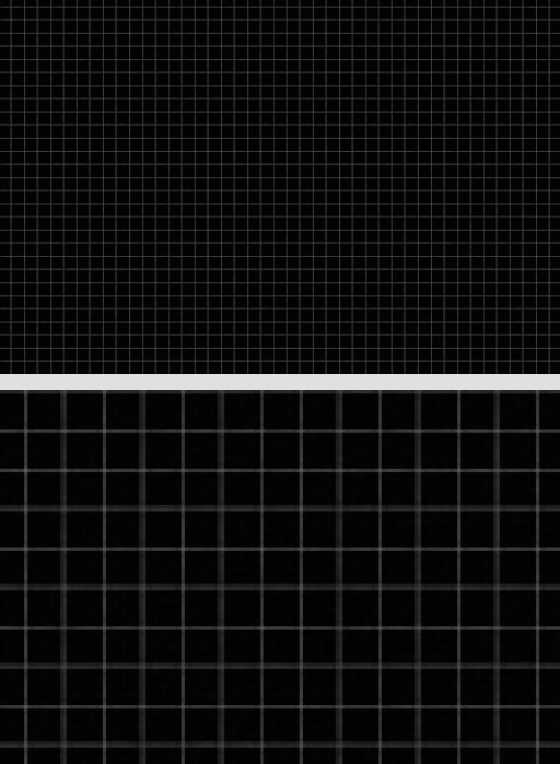
Top: the whole. Bottom: its middle third, enlarged.
Give the GLSL for this pattern, as a Shadertoy shader.

```glsl
// Fine grey square grid on near-black: thin lines in both directions, drawn
// by box-filtered strips. Crisp and soft lines alternate with a slow phase
// slip; gradient noise adds faint wear on the lines and mottling in the cells.

#define REPEATS 42.6667             // cells across the canvas width
#define ORIGIN vec2(0.875, 0.5417)  // first crossing from top left, in cells
#define LINE_WIDTH 0.08333          // strip width, in cells
#define SLIP 0.54545                // phase step from line to line
#define CRISP_LEVEL 0.21            // brightness of a crisp line
#define SOFT_LEVELS vec2(0.15, 0.10) // two strips of a soft line
#define GROUND 0.008
#define WEAR 0.30                   // brightness variation along lines
#define NOTCH 0.18                  // dimming beside the crossings
#define MOTTLE 0.022                // faint noise inside the cells

vec2 hashGradient(vec2 cell) {
    vec3 h = fract(cell.xyx * vec3(0.1031, 0.1030, 0.0973));
    h += dot(h, h.yzx + 33.33);
    float angle = 6.28319 * fract((h.x + h.y) * h.z);
    return vec2(cos(angle), sin(angle));
}

float gradientNoise(vec2 p) {
    vec2 i = floor(p), f = fract(p);
    vec2 u = f * f * f * (f * (f * 6.0 - 15.0) + 10.0);
    vec2 e = vec2(0.0, 1.0);
    float bottom = mix(dot(hashGradient(i), f),
                       dot(hashGradient(i + e.yx), f - e.yx), u.x);
    float top = mix(dot(hashGradient(i + e.xy), f - e.xy),
                    dot(hashGradient(i + e.yy), f - e.yy), u.x);
    return mix(bottom, top, u.y);
}

// Share of a pixel that a strip covers, at signed distance d from its centre
float stripCoverage(float d, float pixel) {
    float lo = max(d - 0.5 * pixel, -0.5 * LINE_WIDTH);
    float hi = min(d + 0.5 * pixel, 0.5 * LINE_WIDTH);
    return max(hi - lo, 0.0) / pixel;
}

// One family of parallel lines; "along" runs lengthwise, all in cells
float gridLines(float across, float along, float phase, float pixel) {
    float index = round(across);
    float d = across - index;
    float main = stripCoverage(d, pixel);
    float side = stripCoverage(d + LINE_WIDTH, pixel);

    bool crisp = fract((index + phase) * SLIP + 0.02) < 0.5;
    float level = crisp ? CRISP_LEVEL * main
                        : dot(SOFT_LEVELS, vec2(main, side));

    // Uneven brightness, and a small dip on each side of a crossing
    float wear = 1.0 + WEAR * gradientNoise(vec2(along * 1.7, index * 3.37 + phase * 41.0));
    float beside = abs(abs(along - round(along)) - 2.0 * LINE_WIDTH);
    float notch = 1.0 - NOTCH * (1.0 - smoothstep(0.0, LINE_WIDTH, beside));
    return level * wear * notch;
}

void mainImage(out vec4 fragColor, in vec2 fragCoord) {
    // Cell coordinates measured from the top left corner
    vec2 canvas = vec2(fragCoord.x, iResolution.y - fragCoord.y) / iResolution.x;
    vec2 p = canvas * REPEATS - ORIGIN;
    float pixel = REPEATS / iResolution.x;

    float vertical = gridLines(p.x, p.y, 1.0, pixel);
    float horizontal = gridLines(p.y, p.x, 0.0, pixel);

    // Crossings are brighter, but less than the full sum
    float lines = max(vertical, horizontal) + 0.5 * min(vertical, horizontal);

    // Barely visible mottling on the dark ground
    float mottle = MOTTLE * max(gradientNoise(p * 5.0 + 17.0), 0.0);

    fragColor = vec4(vec3(GROUND + mottle + lines), 1.0);
}
```
